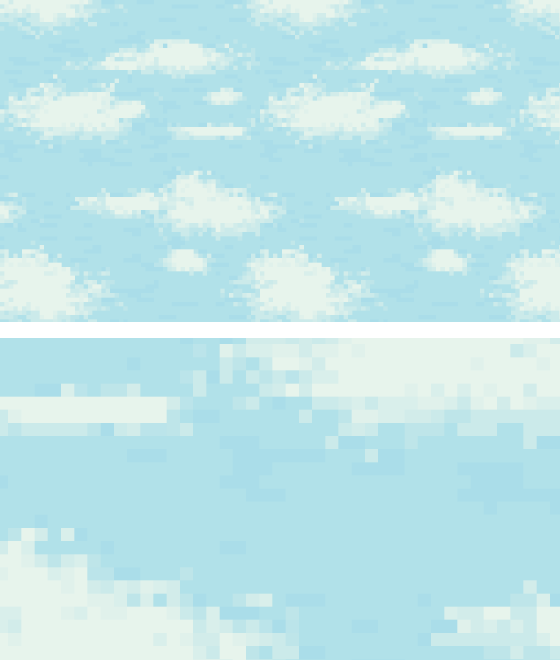
Top, the full canvas; bottom, a detail of the centre.
This pattern is drawn by a Shadertoy shader. Its source:

```glsl
// Pixel-art sky: blocky cream clouds on pale blue, on a tile that repeats both ways.
// Each cloud is a few soft ellipses on a coarse wrapped grid; layered sines make
// the outline lumpy, and hashed horizontal runs and single cells fray its edge.

const vec2 TILE_SIZE = vec2(0.807, 0.924);   // one repeat, in canvas heights
const vec2 TILE_CELLS = vec2(59.0, 68.0);    // blocks in one repeat
const vec3 SKY = vec3(0.695, 0.882, 0.912);
const vec3 DEEP_SKY = vec3(0.668, 0.868, 0.915);
const vec3 MIST = vec3(0.795, 0.917, 0.917);
const vec3 CREAM = vec3(0.905, 0.955, 0.925);
const float LUMP = 0.10;         // strength of the sine billows
const float RUN_FRAY = 0.40;     // strength of the horizontal runs
const float CELL_FRAY = 0.34;    // strength of the single-cell grain
const float BASE_FLATNESS = 1.2;
const float BASE_SHADE = 0.16;
const float LIGHT_START = 0.15;
const float LIGHT_RANGE = 0.28;
const float STREAK_SHARE = 0.16;
const int SAMPLES = 3;           // antialiasing samples per axis
const float TAU = 6.2831853;

// Ellipses in cells from the tile's upper left: centre xy, radii zw
const int PUFF_COUNT = 12;
const vec4 PUFFS[PUFF_COUNT] = vec4[PUFF_COUNT](
    vec4(16.0, 26.5, 16.0, 7.0), vec4(27.0, 25.7, 8.0, 2.5),
    vec4(41.0, 13.7, 15.0, 4.2), vec4(27.0, 15.0, 10.0, 1.5),
    vec4(51.5, 22.5, 5.0, 2.0),  vec4(48.0, 30.3, 9.0, 1.9),
    vec4(49.0, 48.8, 15.0, 6.2), vec4(45.0, 44.5, 7.0, 5.0),
    vec4(30.0, 47.0, 12.0, 3.0), vec4(42.5, 60.2, 6.0, 3.0),
    vec4(10.0, 68.0, 14.5, 8.5), vec4(5.0, 62.5, 8.0, 6.0));

float hash(vec2 p) {
    vec3 q = fract(vec3(p.xyx) * 0.1031);
    q += dot(q, q.yzx + 33.33);
    return fract((q.x + q.y) * q.z);
}

// One random value shared by a run of cells; each row is shifted on its own
float runNoise(vec2 cell, float runLength, float seed) {
    float shift = floor(hash(vec2(cell.y, seed)) * runLength);
    return hash(vec2(floor((cell.x + shift) / runLength) + seed, cell.y));
}

// Sines with whole cycles per tile, so they wrap without a seam
float billows(vec2 cell) {
    vec2 w = TAU * cell / TILE_CELLS;
    return sin(4.0 * w.x + 3.0 * w.y + 2.0 * sin(3.0 * w.y))
         + 0.7 * sin(9.0 * w.x - 7.0 * w.y + 2.0 * sin(5.0 * w.x));
}

// x: cloud density, positive inside; y: the same, dimmed toward the base
vec2 cloudField(vec2 cell) {
    vec2 field = vec2(-9.0);
    for (int i = 0; i < PUFF_COUNT; i++) {
        vec2 d = cell + 0.5 - PUFFS[i].xy;
        d -= TILE_CELLS * round(d / TILE_CELLS);
        vec2 q = d / PUFFS[i].zw;
        q.y *= q.y > 0.0 ? BASE_FLATNESS : 1.0;
        float density = 1.0 - length(q);
        field = max(field, vec2(density, density - BASE_SHADE * q.y));
    }
    float fray = RUN_FRAY * (runNoise(cell, 3.0, 17.0) - 0.5)
               + CELL_FRAY * (hash(cell + 71.0) - 0.5);
    return field + LUMP * billows(cell) + fray;
}

vec3 cellColour(vec2 cell) {
    // Faint darker dashes gathered in patches of open sky
    float patches = 0.5 + 0.3 * billows(cell.yx * TILE_CELLS / TILE_CELLS.yx);
    float streak = step(runNoise(cell, 4.0, 5.0), STREAK_SHARE * 2.0 * patches);
    vec3 colour = mix(SKY, DEEP_SKY, streak);

    // A few flat tones: half mist at the rim, then mist, then cream
    vec2 field = cloudField(cell);
    float cover = clamp(floor(field.x * 12.0) + 1.0, 0.0, 2.0) / 2.0;
    float light = clamp((field.y - LIGHT_START) / LIGHT_RANGE, 0.0, 1.0);
    light = floor(light * 4.0) / 4.0;
    return mix(colour, mix(MIST, CREAM, light), cover);
}

void mainImage(out vec4 fragColor, in vec2 fragCoord) {
    vec3 sum = vec3(0.0);
    // Average samples in the pixel to smooth the block edges
    for (int j = 0; j < SAMPLES; j++) {
        for (int i = 0; i < SAMPLES; i++) {
            vec2 offset = (vec2(i, j) + 0.5) / float(SAMPLES) - 0.5;
            vec2 p = (fragCoord + offset) / iResolution.y;
            p.y = 1.0 - p.y;
            vec2 cell = floor(fract(p / TILE_SIZE) * TILE_CELLS);
            sum += cellColour(cell);
        }
    }
    fragColor = vec4(sum / float(SAMPLES * SAMPLES), 1.0);
}
```
